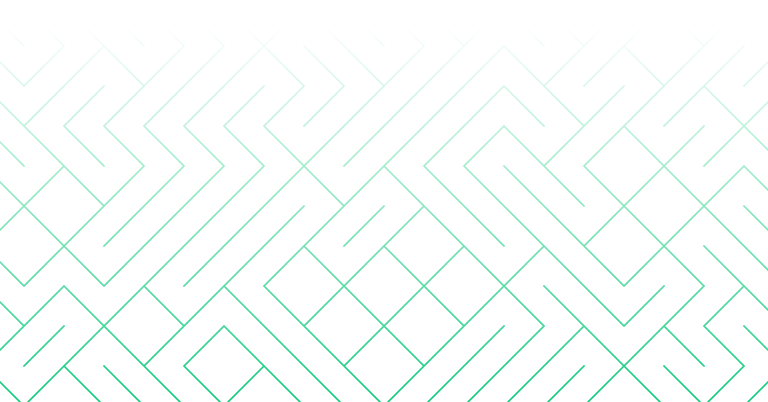
Reproduce this background procedurally as a WebGL 2 fragment shader.

```glsl
#version 300 es
precision highp float;
// A maze of diagonal strokes, one per square cell, fading from green to white.
// A sine hash chooses each stroke's direction; broad regions lean the choice
// towards rising strokes, falling strokes or a lattice of diamonds.

#define COLUMNS 19.2
#define GRID_SHIFT vec2(0.4, -0.15)
#define HALF_STROKE 0.022
#define FADE_START 0.06
#define RANDOMNESS 0.7
#define GREEN vec3(0.06, 0.80, 0.49)
#define PAPER vec3(1.0)

uniform vec2 u_resolution;
out vec4 outColor;

float hash(vec2 p) {
  return fract(sin(dot(p, vec2(127.1, 311.7))) * 43758.5453);
}

// Soft elliptical region: 1 inside, 0 outside.
float region(vec2 cell, vec2 centre, vec2 radius) {
  return 1.0 - smoothstep(0.9, 1.35, length((cell - centre) / radius));
}

float segmentDistance(vec2 p, vec2 a, vec2 b) {
  vec2 ab = b - a;
  float t = clamp(dot(p - a, ab) / dot(ab, ab), 0.0, 1.0);
  return length(p - a - t * ab);
}

// True for a rising stroke; cells count rightwards and downwards.
bool isRising(vec2 cell) {
  float score = RANDOMNESS * (hash(cell) - 0.5);

  // Long rising corridors.
  score += region(cell, vec2(4.5, 5.0), vec2(2.2, 1.3));
  score += region(cell, vec2(4.5, 2.0), vec2(3.0, 0.6));
  score += region(cell, vec2(10.0, 2.7), vec2(2.1, 0.7));
  score += region(cell, vec2(13.0, 8.4), vec2(1.4, 0.7));

  // Falling corridors.
  score -= region(cell, vec2(4.5, 3.0), vec2(2.9, 0.5));
  score -= region(cell, vec2(7.0, 7.6), vec2(1.1, 0.7));
  score -= region(cell, vec2(12.5, 4.4), vec2(1.8, 0.7));

  // Diamond lattices of either phase.
  float phase = 2.0 * mod(cell.x + cell.y, 2.0) - 1.0;
  float lattice = region(cell, vec2(10.6, 6.7), vec2(2.6, 1.6))
                + region(cell, vec2(0.7, 5.0), vec2(1.6, 1.2))
                - region(cell, vec2(3.5, 7.3), vec2(2.4, 0.6))
                - region(cell, vec2(16.3, 5.0), vec2(1.5, 1.2));
  return score + phase * lattice > 0.0;
}

// Distance to the nearest stroke, neighbours included so joints stay whole.
float mazeDistance(vec2 p) {
  vec2 home = floor(p);
  float nearest = 1.0;
  for (int j = -1; j <= 1; j++) {
    for (int i = -1; i <= 1; i++) {
      vec2 cell = home + vec2(i, j);
      float rise = isRising(cell) ? 1.0 : 0.0;
      vec2 start = cell + vec2(0.0, rise);
      vec2 end = cell + vec2(1.0, 1.0 - rise);
      nearest = min(nearest, segmentDistance(p, start, end));
    }
  }
  return nearest;
}

void main() {
  float pixel = COLUMNS / u_resolution.x;
  vec2 fromTop = vec2(gl_FragCoord.x, u_resolution.y - gl_FragCoord.y);
  vec2 p = fromTop * pixel + GRID_SHIFT;

  // Antialiased stroke, fading towards the top edge.
  float stroke = clamp((HALF_STROKE - mazeDistance(p)) / pixel + 0.5, 0.0, 1.0);
  float depth = fromTop.y / u_resolution.y;
  float fade = clamp((depth - FADE_START) / (1.0 - FADE_START), 0.0, 1.0);

  outColor = vec4(mix(PAPER, GREEN, stroke * fade), 1.0);
}
```
